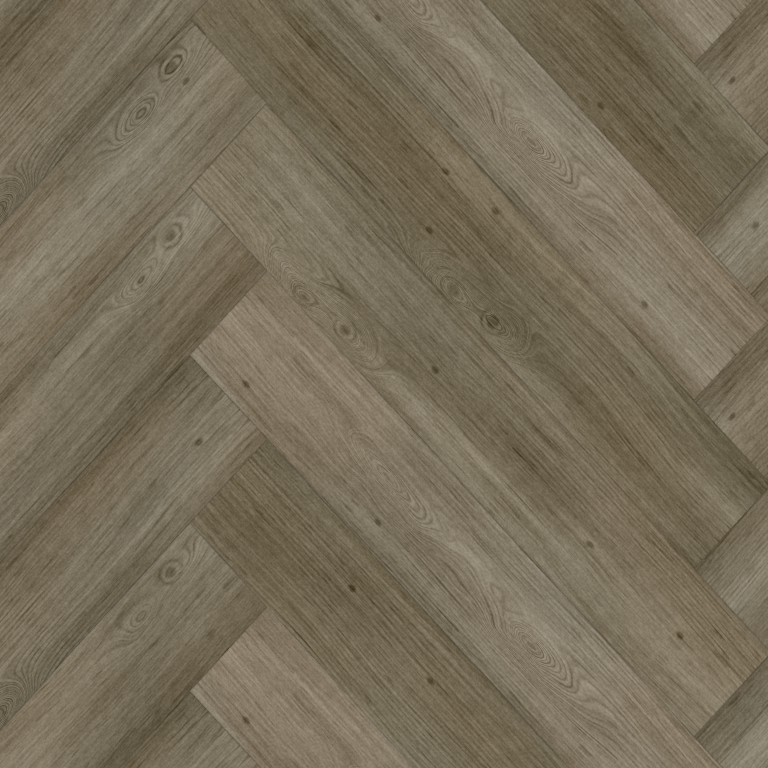
Write a three.js fragment shader that draws this texture.

```glsl
// Weathered grey-brown wood planks laid in a wide herringbone.
varying vec2 vUv;

const float LENGTH = 6.545; // plank length in plank widths

float hash(vec2 p) {
  return fract(sin(dot(p, vec2(127.1, 311.7))) * 43758.545);
}

float noise(vec2 p) {
  vec2 i = floor(p), f = fract(p);
  f = f * f * (3.0 - 2.0 * f);
  return mix(mix(hash(i), hash(i + vec2(1, 0)), f.x),
             mix(hash(i + vec2(0, 1)), hash(i + vec2(1, 1)), f.x), f.y);
}

// Finds the plank: xy = place along and across, z = kind, w = 1 if it rises to the right
vec4 herringbone(vec2 uv) {
  vec2 p = (vec2(uv.x, 1.0 - uv.y) - vec2(0.2474, 0.4622)) / vec2(0.1003, 0.1094);
  p.x = mod(p.x, 2.0 * LENGTH);
  float along = 0.5 * (p.x + p.y), across = 0.5 * (p.y - p.x);
  float id = floor(across) + 1.0, rising = 0.0;
  along -= id;
  if (along < 0.0 || along > LENGTH) {
    if (p.x < 1.0) p.x += 2.0 * LENGTH;
    p -= LENGTH;
    across = 0.5 * (p.x + p.y);
    id = floor(across);
    along = 0.5 * (p.x - p.y) + id;
    rising = 1.0;
  }
  return vec4(along, fract(across), max(mod(3.0 * id, 5.0), 1.0), rising);
}

vec3 wood(vec2 uv) {
  vec4 plank = herringbone(uv);
  vec2 p = plank.xy;
  float kind = plank.z;
  bool rising = plank.w > 0.5;
  bool pale = !rising && kind < 1.5;
  vec2 seed = vec2(kind * 17.3, kind * 31.7 + plank.w * 57.0);

  vec3 color = vec3(0.452, 0.415, 0.333);
  if (rising) color = vec3(0.478, 0.439, 0.363);
  else if (pale) color = vec3(0.528, 0.487, 0.413);
  else if (kind < 2.5) color = vec3(0.469, 0.429, 0.35);

  // Main knot of each kind of plank
  vec2 knot = vec2(3.77, 0.83);
  if (rising) knot = kind < 1.5 ? vec2(3.1, 0.9) : vec2(6.13, 0.17);
  else if (pale) knot = vec2(2.04, 0.45);
  else if (kind < 2.5) knot = vec2(1.86, 0.85);
  else if (kind < 3.5) knot = vec2(5.5, 1.2);

  // Grain lines bend into uneven rings around two knots
  float wobble = noise(p * vec2(3.5, 8.0) + seed) - 0.5;
  float grain = p.y + 0.09 * (noise(p * vec2(0.8, 2.0) + seed) - 0.5);
  float tone = 0.0, rings = 0.0;
  for (int i = 0; i < 2; i++) {
    vec2 d = p - knot;
    float oval = length(d * vec2(pale ? 0.24 : 0.38, 1.0)) + 0.07 * wobble;
    float near = exp(-oval * oval * 45.0);
    grain = mix(grain, oval, near);
    rings = max(rings, near);
    float core = length(d * vec2(0.8, 1.0) + 0.03 * wobble) + 0.03 * wobble;
    float dark = pale ? 0.01 : 0.11 - 0.06 * float(i);
    tone -= dark * (1.0 - smoothstep(0.03, 0.06, core));
    tone -= dark * exp(-pow((core - 0.09) * 70.0, 2.0)) * noise(p * 7.0 + seed);
    knot += pale ? vec2(1.93, 0.06) : vec2(-0.46, 0.07);
  }

  // Broad weathered streaks, and a drift between grey and brown
  float streak = noise(p * vec2(0.4, 3.2) + seed) - 0.5;
  tone += 0.12 * streak;
  tone += 0.055 * (noise(p * vec2(0.6, 9.0) + seed + 9.0) - 0.5);
  tone += 0.035 * (noise(p * vec2(1.8, 2.5) + seed + 21.0) - 0.5);
  if (rising) tone += 0.032 * cos(6.283 * (p.y - 0.45));
  color += (noise(p * vec2(0.7, 2.2) + seed + 55.0) - 0.5) * vec3(0.02, 0.0, -0.012);

  // Long thin fibres and crisp speckle
  tone += 0.04 * (noise(vec2(p.x * 0.9, grain * 30.0) + seed) - 0.5);
  tone += 0.07 * (noise(vec2(p.x * 2.2, grain * 72.0) + seed) - 0.5);
  tone += 0.055 * (noise(vec2(p.x * 18.0, p.y * 95.0) + seed) - 0.5);
  tone += 0.06 * (noise(p * 85.0 + seed) - 0.5);

  // Sharp growth lines, strong in patches and around knots
  float lines = 0.5 + 0.5 * sin(grain * 160.0 + 5.0 * noise(p * vec2(1.0, 4.0) + seed));
  lines *= lines * lines;
  float patches = smoothstep(0.35, 0.7, noise(p * vec2(0.5, 2.5) + seed + 70.0));
  tone -= (0.045 * patches + 0.06 * rings) * (lines - 0.31);

  // Thin dark pores and a few long cracks
  float pores = noise(vec2(p.x * 5.0, grain * 66.0) + seed + 30.0);
  tone -= 0.055 * smoothstep(0.76, 0.9, pores);
  float cracks = noise(vec2(p.x * 0.9, grain * 36.0) + seed + 40.0);
  tone -= 0.06 * smoothstep(0.87, 0.95, cracks);

  // Small dark pin knots
  for (int i = 0; i < 3; i++) {
    vec2 key = seed + float(i) * 3.7;
    vec2 pin = vec2(hash(key) * LENGTH, 0.1 + 0.8 * hash(key + 1.9));
    vec2 d = (p - pin) * vec2(0.8, 1.3) + 0.02 * wobble;
    tone -= 0.13 * (1.0 - smoothstep(0.015, 0.045, length(d)));
  }

  color += (tone + 0.004) * vec3(0.98, 1.0, 1.03);

  // Faint thin joint, stronger in places
  float edge = min(min(p.x, LENGTH - p.x), min(p.y, 1.0 - p.y));
  float joint = 0.04 + 0.2 * noise(p * 2.5 + seed);
  return color * (1.0 - joint * (1.0 - smoothstep(0.003, 0.012, edge)));
}

void main() {
  // Four close samples smooth the joints and fibres
  vec3 color = vec3(0.0);
  for (int i = 0; i < 4; i++) {
    vec2 corner = vec2(mod(float(i), 2.0), floor(float(i) * 0.5)) - 0.5;
    color += 0.25 * wood(vUv + corner * 0.0006);
  }
  gl_FragColor = vec4(color, 1.0);
}
```
